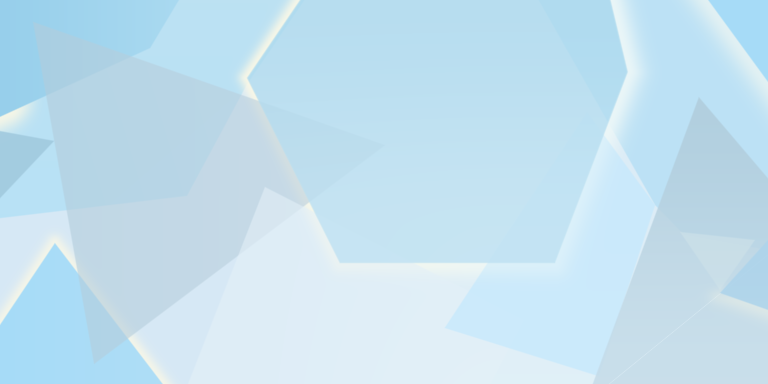
A Shadertoy shader for this background:

```glsl
// Overlapping translucent polygons in pale blue, with a large hexagon on top.
// Each plate is a polygon distance field, blended in order from back to front;
// some plates cast a soft cream glow outside their edges.

#define HEX_OPACITY 0.72
#define GREY_OPACITY 0.62
#define VEIL_OPACITY 0.42
#define GLOW_NARROW 0.022
#define GLOW_WIDE 0.045
#define CREAM vec3(0.98, 0.97, 0.90)
#define PALE vec3(0.84, 0.91, 0.96)
#define SKY vec3(0.70, 0.87, 0.96)
#define AZURE vec3(0.65, 0.86, 0.97)
#define GREY_BLUE vec3(0.69, 0.80, 0.86)

// Signed distance to a polygon; repeated corners are allowed
float polygon(vec2 p, vec2 v[6]) {
    float nearest = 1e3;
    float side = 1.0;
    for (int i = 0; i < 6; i++) {
        vec2 a = v[i];
        vec2 b = v[(i + 5) % 6];
        vec2 edge = b - a;
        vec2 w = p - a;
        float along = clamp(dot(w, edge) / max(dot(edge, edge), 1e-6), 0.0, 1.0);
        vec2 gap = w - edge * along;
        nearest = min(nearest, dot(gap, gap));
        bool below = p.y >= a.y;
        bool above = p.y < b.y;
        bool left = edge.x * w.y > edge.y * w.x;
        if ((below && above && left) || (!below && !above && !left)) side = -side;
    }
    return side * sqrt(nearest);
}

float quad(vec2 p, vec2 a, vec2 b, vec2 c, vec2 d) {
    return polygon(p, vec2[6](a, b, c, d, d, d));
}

float triangle(vec2 p, vec2 a, vec2 b, vec2 c) {
    return quad(p, a, b, c, c);
}

// Antialiased coverage of a distance field
float fill(float d) {
    float px = 1.0 / iResolution.y;
    return 1.0 - smoothstep(-px, px, d);
}

// Light that fades away outside an edge
float glow(float d, float width) {
    float t = max(d, 0.0) / width;
    return exp(-t * t);
}

void mainImage(out vec4 fragColor, in vec2 fragCoord) {
    // Canvas spans 2 by 1 units
    vec2 p = fragCoord / iResolution.xy * vec2(2.0, 1.0);
    vec3 col = mix(PALE, vec3(0.88, 0.94, 0.97), smoothstep(0.5, 1.3, p.x) * (1.0 - p.y));

    // Left plates
    float leftPlate = polygon(p, vec2[6](vec2(-0.1, 0.42), vec2(0.487, 0.49),
        vec2(0.643, 0.78), vec2(0.82, 1.04), vec2(-0.1, 1.04), vec2(-0.1, 1.04)));
    vec3 leftColor = mix(vec3(0.70, 0.88, 0.97), vec3(0.73, 0.88, 0.95), p.y);
    col = mix(col, leftColor, 0.95 * fill(leftPlate));

    float corner = quad(p, vec2(-0.1, 0.65), vec2(0.391, 0.875), vec2(0.49, 1.04), vec2(-0.1, 1.04));
    col = mix(col, CREAM, 0.9 * glow(corner, 0.04) * smoothstep(0.12, 0.03, p.x));
    vec3 cornerColor = mix(vec3(0.59, 0.81, 0.92), vec3(0.66, 0.85, 0.94), p.x / 0.45);
    col = mix(col, cornerColor, fill(corner));

    float shard = triangle(p, vec2(-0.1, 0.677), vec2(0.141, 0.633), vec2(-0.1, 0.378));
    col = mix(col, vec3(0.63, 0.79, 0.87), 0.9 * fill(shard));

    float peak = triangle(p, vec2(0.143, 0.367), vec2(-0.137, -0.05), vec2(0.462, -0.05));
    col = mix(col, CREAM, 0.8 * glow(peak, GLOW_NARROW));
    col = mix(col, mix(AZURE, SKY, p.x * 1.5), fill(peak));

    // Upper right plates
    float rightPlate = polygon(p, vec2[6](vec2(1.38, 1.04), vec2(1.706, 0.466),
        vec2(1.78, 0.39), vec2(2.1, 0.33), vec2(2.1, 1.04), vec2(2.1, 1.04)));
    col = mix(col, vec3(0.73, 0.88, 0.96), 0.95 * fill(rightPlate));

    float topRight = triangle(p, vec2(1.815, 1.04), vec2(2.1, 0.65), vec2(2.1, 1.04));
    col = mix(col, vec3(0.90, 0.95, 0.95), 0.9 * glow(topRight, GLOW_WIDE));
    col = mix(col, AZURE, fill(topRight));

    // Halo around the hexagon, wider on the right
    float hexagon = polygon(p, vec2[6](vec2(0.852, 1.104), vec2(0.643, 0.797),
        vec2(0.885, 0.315), vec2(1.445, 0.315), vec2(1.635, 0.8125), vec2(1.565, 1.104)));
    float rightward = smoothstep(0.6, 1.5, p.x);
    vec3 haloColor = mix(CREAM, vec3(0.93, 0.97, 0.97), rightward);
    float halo = glow(hexagon, mix(GLOW_NARROW, GLOW_WIDE, rightward));
    col = mix(col, haloColor, 0.92 * halo * smoothstep(-0.005, 0.0, hexagon));

    // Translucent sheets crossing the hexagon
    float greySheet = triangle(p, vec2(0.086, 0.943), vec2(1.003, 0.622), vec2(0.245, 0.052));
    col = mix(col, mix(GREY_BLUE, vec3(0.75, 0.82, 0.87), p.x), GREY_OPACITY * fill(greySheet));

    float veil = quad(p, vec2(0.69, 0.513), vec2(1.367, 0.167), vec2(1.25, -0.05), vec2(0.47, -0.05));
    col = mix(col, vec3(0.89, 0.94, 0.97), VEIL_OPACITY * 1.4 * fill(veil));

    float cyanSheet = quad(p, vec2(1.529, 0.708), vec2(1.158, 0.146), vec2(1.56, 0.02), vec2(1.706, 0.466));
    col = mix(col, vec3(0.77, 0.91, 0.99), (0.75 - 0.3 * halo) * fill(cyanSheet));

    vec3 hexColor = mix(vec3(0.74, 0.88, 0.945), vec3(0.67, 0.85, 0.93), smoothstep(0.4, 1.0, p.y));
    col = mix(col, hexColor, HEX_OPACITY * fill(hexagon));

    // Lower right group
    float greyPeak = triangle(p, vec2(1.82, 0.747), vec2(2.1, 0.418), vec2(1.525, -0.05));
    greyPeak = min(greyPeak, triangle(p, vec2(2.1, 0.418), vec2(2.1, -0.05), vec2(1.525, -0.05)));
    vec3 peakColor = mix(vec3(0.77, 0.86, 0.91), GREY_BLUE, smoothstep(0.0, 0.75, p.y));
    col = mix(col, peakColor, 0.85 * fill(greyPeak));

    float paleShard = triangle(p, vec2(1.771, 0.396), vec2(1.966, 0.375), vec2(1.875, 0.245));
    col = mix(col, vec3(0.80, 0.88, 0.91), 0.7 * fill(paleShard));

    float blueShard = triangle(p, vec2(2.1, 0.485), vec2(1.875, 0.237), vec2(2.1, 0.158));
    float under = smoothstep(0.27, 0.21, p.y);
    col = mix(col, CREAM, 0.4 * under * glow(blueShard, 0.03));
    col = mix(col, vec3(0.68, 0.83, 0.92), 0.9 * fill(blueShard));

    fragColor = vec4(col, 1.0);
}
```
